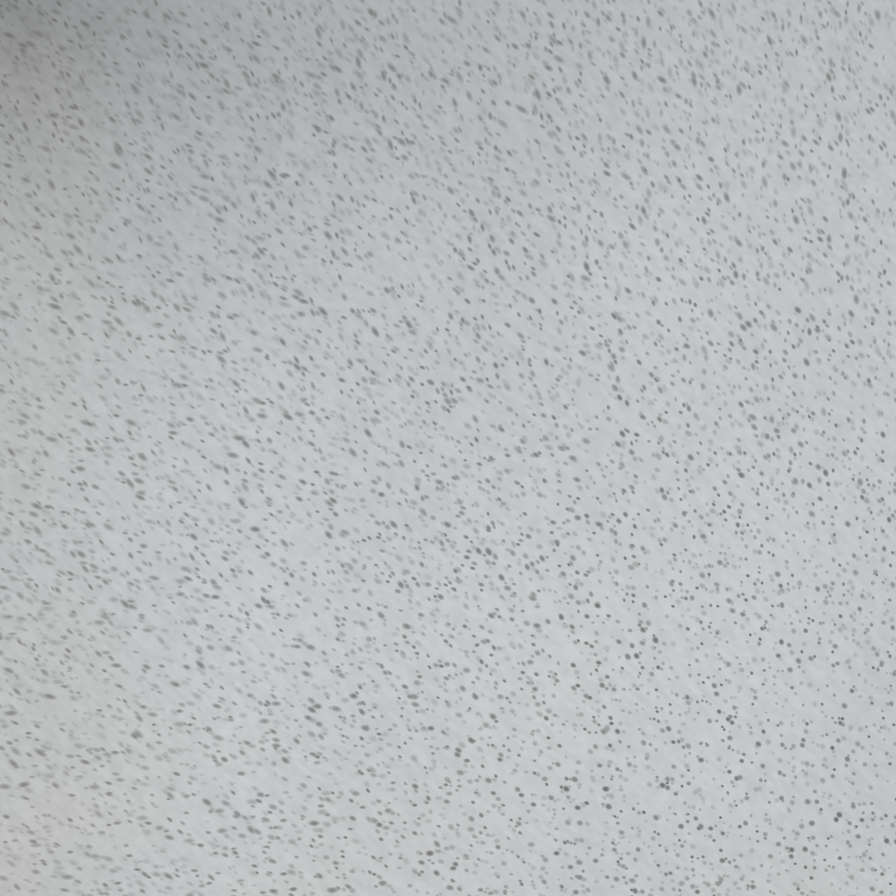
This texture is drawn by a WebGL 1 fragment shader. Its source:

```glsl
precision highp float;
// Pale grey speckled panel with fine dark flecks, smeared towards the upper left.
uniform vec2 u_resolution;

float hash(vec2 p) {
  return fract(sin(dot(p, vec2(127.1, 311.7))) * 43758.5453);
}

float noise(vec2 p) {
  vec2 cell = floor(p), f = fract(p);
  f = f * f * (3.0 - 2.0 * f);
  return mix(mix(hash(cell), hash(cell + vec2(1.0, 0.0)), f.x),
             mix(hash(cell + vec2(0.0, 1.0)), hash(cell + 1.0), f.x), f.y);
}

// Darkness of one layer of jittered flecks, stretched along a direction
float fleckLayer(vec2 uv, float cells, float seed, vec2 along, float smear) {
  vec2 p = uv * cells + seed;
  vec2 base = floor(p);
  float darkness = 0.0;
  for (int j = -1; j <= 1; j++) {
    for (int i = -1; i <= 1; i++) {
      vec2 cell = base + vec2(float(i), float(j));
      vec2 center = cell + vec2(hash(cell + 3.1), hash(cell + 7.7));
      vec2 d = (p - center) / cells;
      float turn = (hash(cell + 31.3) - 0.5) * 0.9;
      vec2 axis = along * cos(turn) + vec2(-along.y, along.x) * sin(turn);
      vec2 q = vec2(dot(d, axis), dot(d, vec2(-axis.y, axis.x)));
      float size = hash(cell + 13.9);
      float radius = mix(0.0016, 0.0032, size * size);
      float stretch = 1.15 + smear * (0.5 + 1.1 * hash(cell + 19.4));
      float reach = length(q / vec2(radius * stretch, radius));
      float shape = 1.0 - smoothstep(0.35 - 0.2 * smear, 1.35 + 0.15 * smear, reach);
      float density = 0.38 + 0.4 * noise(center / cells * 14.0 + seed);
      float present = step(hash(cell + 23.6), density);
      float tone = hash(cell + 29.2);
      darkness = max(darkness, shape * present * mix(0.22, 0.95, tone * tone));
    }
  }
  return darkness;
}

void main() {
  vec2 uv = gl_FragCoord.xy / min(u_resolution.x, u_resolution.y);

  // Uneven light: shadowed upper left corner and slightly dim borders
  vec3 color = vec3(0.783, 0.797, 0.806);
  float corner = exp(-2.9 * length((uv - vec2(0.0, 1.0)) * vec2(0.85, 1.25)));
  color -= vec3(0.19, 0.195, 0.195) * corner;
  color -= 0.03 * smoothstep(0.65, 1.0, uv.y);
  color -= vec3(0.018, 0.024, 0.03) * (1.0 - smoothstep(0.0, 0.3, uv.x));
  color -= vec3(0.012, 0.015, 0.018) * (1.0 - smoothstep(0.0, 0.4, uv.y));
  color -= 0.012 * smoothstep(0.75, 1.0, uv.x);

  // Soft mottling, diagonal streaks and fine grain
  vec2 streak = vec2(dot(uv, vec2(0.74, -0.67)), dot(uv, vec2(0.67, 0.74)));
  color += 0.016 * (noise(uv * 7.0) - 0.5);
  color += 0.035 * (noise(streak * vec2(80.0, 190.0)) - 0.5);
  color += 0.018 * (noise(uv * 230.0 + 41.0) - 0.5);
  color.rb += vec2(0.008, -0.006) * (noise(uv * 11.0 + 5.0) - 0.5);

  // Smear points at a spot beyond the lower right and fades out near it
  vec2 along = normalize(vec2(1.4, -0.3) - uv);
  float smear = smoothstep(0.05, 1.15, distance(uv, vec2(0.95, 0.08)));

  // Overlapping flecks, from coarse to fine
  float darkness = 0.0;
  for (int i = 0; i < 3; i++) {
    float n = float(i);
    darkness = max(darkness, fleckLayer(uv, 50.0 + 19.0 * n, 17.3 * n, along, smear));
  }
  vec3 fleckColor = vec3(0.385, 0.385, 0.38) - 0.06 * corner;
  color = mix(color, fleckColor, darkness * (0.88 - 0.3 * smear));

  gl_FragColor = vec4(color, 1.0);
}
```
